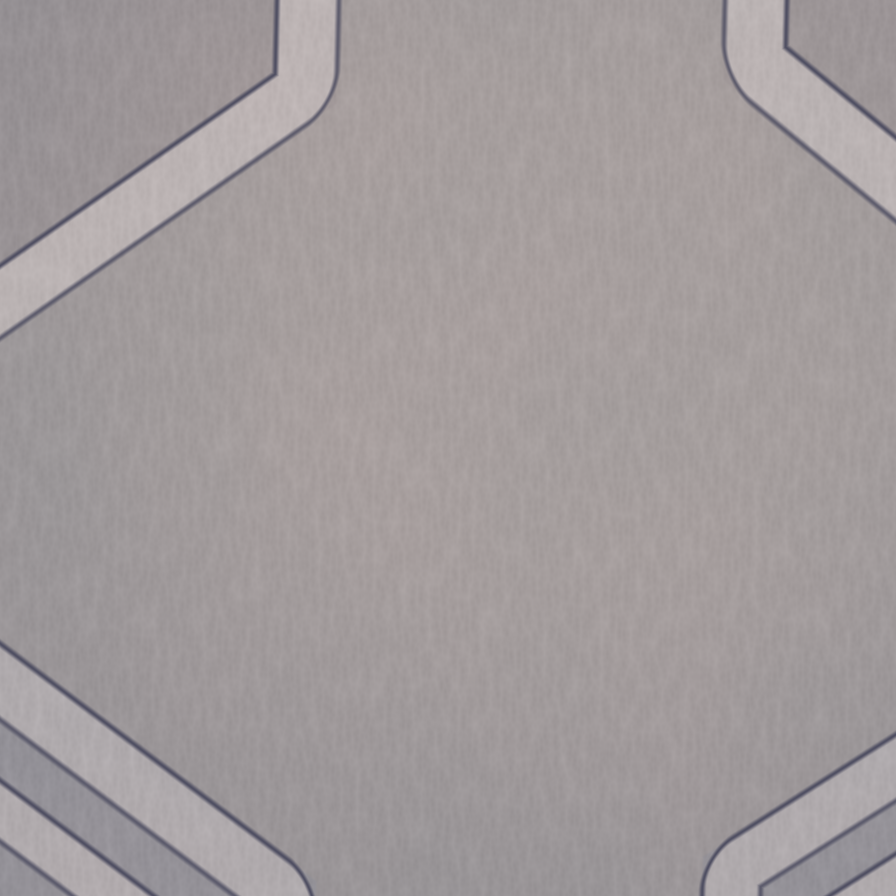
This pattern is drawn by a Shadertoy shader. Its source:

```glsl
vec2 hash2(vec2 p) {
    p = vec2(dot(p, vec2(127.1, 311.7)), dot(p, vec2(269.5, 183.3)));
    return fract(sin(p) * 43758.55);
}

// Distance to the nearest scattered point
float cellular(vec2 p) {
    vec2 base = floor(p), local = fract(p);
    float nearest = 2.0;
    for (int y = -1; y <= 1; y++)
    for (int x = -1; x <= 1; x++) {
        vec2 cell = vec2(x, y);
        nearest = min(nearest, length(cell + hash2(base + cell) - local));
    }
    return nearest;
}

// Broad drifting tone from layered sines
float drift(vec2 p) {
    float sum = 0.0, weight = 0.5;
    for (int i = 0; i < 4; i++) {
        sum += weight * sin(p.x + 1.3 * sin(p.y * 0.7)) * cos(p.y * 0.8 + sin(p.x * 0.6));
        p = mat2(1.5, 0.9, -0.9, 1.5) * p + 2.1;
        weight *= 0.55;
    }
    return sum;
}

// Inside depth of a corner whose two sides are rounded by radius r
float roundedDepth(vec2 sides, float r) {
    vec2 outside = r - sides;
    return r - length(max(outside, 0.0)) - min(max(outside.x, outside.y), 0.0);
}

void mainImage(out vec4 fragColor, in vec2 fragCoord) {
    vec2 p = fragCoord / iResolution.y;
    float soft = 0.0012 + 0.7 / iResolution.y;

    // Slightly skewed lattice; hexagons sit on the corners of each cell
    vec2 q = p - vec2(0.58, 0.464);
    q -= vec2(0.0256, 0.0634) * q.yx;
    vec2 period = vec2(1.36, 1.3);
    vec2 cell = floor(q / period + 0.5);
    q -= cell * period;
    bool doubled = mod(cell.y + step(0.0, q.y), 2.0) < 0.5;

    // Depth behind the upright and slanted sides of the nearest hexagon
    vec2 corner = abs(q) - vec2(0.2155, 0.433);
    float slope = 0.722 + 0.11 * sign(q.x * q.y) + 0.033 * sign(q.y);
    vec2 sides = vec2(corner.x, (corner.y + slope * corner.x) / sqrt(1.0 + slope * slope));
    float sharp = min(sides.x, sides.y);

    // Concentric outlines, with a pale band after every even one
    float band = 0.0, ink = 0.0;
    for (int i = 0; i < 4; i++) {
        if (i > 1 && !doubled) break;
        float depth = i == 0 ? roundedDepth(sides, 0.032)
                             : sharp - (doubled ? 0.013 + 0.052 * float(i) : 0.069);
        bool upperEdge = (i % 2 == 0) == doubled;
        band += (i % 2 == 0 ? 1.0 : -1.0) * smoothstep(-soft, soft, depth);
        float line = 1.0 - smoothstep(0.0018 - soft, 0.0022 + 1.6 * soft, abs(depth));
        ink = max(ink, line * (upperEdge ? 0.95 : 0.8));
    }
    float inside = smoothstep(-soft, soft, sharp);

    // Ground fading toward the lower and left edges
    float fade = smoothstep(0.2, 0.75, length((p - vec2(0.62, 0.66)) * vec2(0.9, 1.0)));
    vec3 color = mix(vec3(0.655, 0.625, 0.622), vec3(0.605, 0.587, 0.597), fade);
    color -= inside * (doubled ? vec3(0.025, 0.015, 0.0) : vec3(0.02, 0.022, 0.018));
    vec3 pale = doubled ? vec3(0.69, 0.67, 0.68) : vec3(0.735, 0.705, 0.705);
    color = mix(color, pale, clamp(band, 0.0, 1.0));

    // Mottling, upright fibres and fine grain
    float mottle = drift(p * vec2(9.0, 7.0));
    color += mottle * vec3(0.014, 0.007, 0.006);
    color += 0.035 * (cellular(p * vec2(115.0, 26.0)) - 0.5);
    color += 0.022 * (cellular(p * vec2(170.0, 120.0) + 31.0) - 0.5);

    color = mix(color, vec3(0.29, 0.29, 0.37), ink);
    fragColor = vec4(color, 1.0);
}
```
